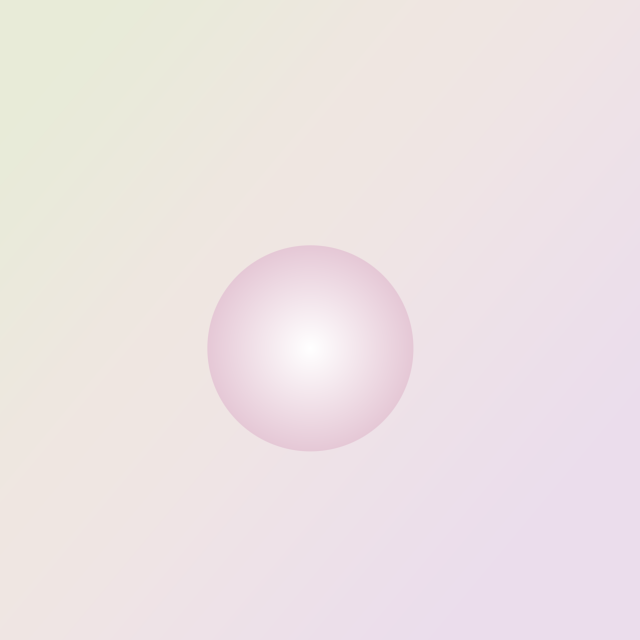
This background is drawn by a Shadertoy shader. Its source:

```glsl
// A pearly pink disc over a soft diagonal pastel gradient.

// Diagonal blend: pale green, warm blush, cool blush, lavender
vec3 pastelGradient(vec2 uv) {
    float t = (1.2 * uv.x + 1.0 - uv.y) / 2.2;
    vec3 color = mix(vec3(0.908, 0.922, 0.847), vec3(0.939, 0.902, 0.885),
                     smoothstep(0.05, 0.43, t));
    color = mix(color, vec3(0.937, 0.893, 0.902), smoothstep(0.38, 0.60, t));
    return mix(color, vec3(0.921, 0.867, 0.926), smoothstep(0.48, 0.88, t));
}

void mainImage(out vec4 fragColor, in vec2 fragCoord) {
    vec2 uv = fragCoord / iResolution.xy;
    float pixel = 1.0 / min(iResolution.x, iResolution.y);
    vec3 color = pastelGradient(uv);

    // Disc, fading from a white center to a rose rim
    vec2 offset = (uv - vec2(0.485, 0.4557)) * iResolution.xy * pixel;
    float dist = length(offset);
    float radius = 0.161;
    vec3 disc = mix(vec3(1.0), vec3(0.898, 0.783, 0.838), min(dist / radius, 1.0));
    float coverage = 1.0 - smoothstep(-0.75 * pixel, 0.75 * pixel, dist - radius);

    fragColor = vec4(mix(color, disc, coverage), 1.0);
}
```
